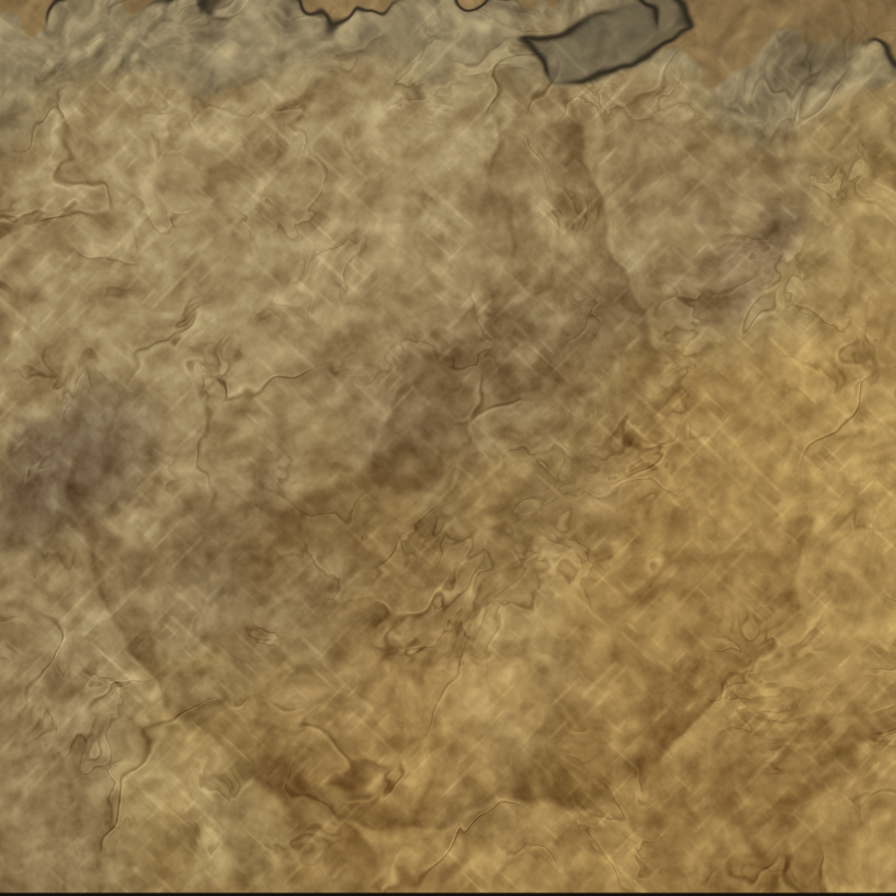
A three.js fragment shader for this texture:

```glsl
// Weathered parchment-like rock: fibrous ochre grain, soft brown stains, creases and a chipped grey rim.
#define DARK_TONE vec3(0.42, 0.33, 0.20)
#define LIGHT_TONE vec3(0.68, 0.60, 0.43)
#define RIM_GREY vec3(0.50, 0.45, 0.34)
#define CRACK_TONE vec3(0.13, 0.11, 0.08)
#define BASE_LIGHT 0.76
#define GRAIN 0.95
#define RELIEF 0.85
#define FIBRE 0.30
#define WRINKLE 0.42
#define STAIN 0.34
#define CREASE 0.50
#define WARP 0.13

varying vec2 vUv;

float hash(vec2 p) {
  return fract(sin(dot(p, vec2(127.1, 311.7))) * 43758.5453);
}

float noise(vec2 p) {
  vec2 i = floor(p), f = fract(p);
  f = f * f * (3.0 - 2.0 * f);
  return mix(mix(hash(i), hash(i + vec2(1.0, 0.0)), f.x),
             mix(hash(i + vec2(0.0, 1.0)), hash(i + 1.0), f.x), f.y);
}

vec2 rotate(vec2 p, float a) {
  return vec2(cos(a) * p.x + sin(a) * p.y, cos(a) * p.y - sin(a) * p.x);
}

// Layered noise centred on zero
float fbm(vec2 p) {
  float sum = 0.0, amp = 0.5;
  for (int i = 0; i < 4; i++) {
    sum += amp * (noise(p) - 0.5);
    p = rotate(p, 0.6) * 2.03 + 11.3;
    amp *= 0.55;
  }
  return sum;
}

// Soft oval stain, tilted by an angle
float blot(vec2 p, vec2 centre, vec2 radius, float tilt) {
  return 1.0 - smoothstep(0.45, 1.15, length(rotate(p - centre, tilt) / radius));
}

// Shade that is sharp at s = 0 and fades towards positive s
float fold(float s, float width) {
  return smoothstep(-0.006, 0.006, s) * exp(-max(s, 0.0) / width);
}

// Bent crease from a to b, shaded on its left side
float crease(vec2 p, vec2 a, vec2 b, float bend, float width) {
  vec2 d = b - a, r = p - a;
  float h = dot(r, d) / dot(d, d);
  float s = (d.x * r.y - d.y * r.x) / length(d) - bend * 4.0 * h * (1.0 - h);
  return fold(s, width) * smoothstep(-0.05, 0.15, h) * (1.0 - smoothstep(0.8, 1.05, h));
}

// Thin dark line with a lit lip, along the zero level of a field
float wrinkle(float s) {
  return 0.6 * exp(-(s - 1.7) * (s - 1.7)) - exp(-s * s);
}

// Thin light strokes in one direction
float fibres(vec2 p, float angle) {
  vec2 q = rotate(p, angle);
  return smoothstep(0.62, 0.98, noise(q * vec2(32.0, 170.0))) * noise(q * 14.0);
}

float box(vec2 p, vec2 halfSize) {
  vec2 d = abs(p) - halfSize;
  return length(max(d, 0.0)) + min(max(d.x, d.y), 0.0);
}

void main() {
  vec2 p = vUv;
  vec2 w = p + WARP * vec2(fbm(p * 7.0), fbm(p * 7.0 + 31.0));

  // Broad stains
  float centreStain = blot(w, vec2(0.47, 0.45), vec2(0.37, 0.20), 0.8);
  float greyStain = blot(w, vec2(0.07, 0.48), vec2(0.15, 0.08), 0.6)
                  + 0.7 * blot(w, vec2(0.81, 0.72), vec2(0.11, 0.045), 1.0);
  float stain = centreStain + greyStain;

  // Creases: a wide bowl below and bent folds above
  float bowl = fold((1.0 - length((w - 0.5) / vec2(0.41, 0.43))) * 0.42, 0.04);
  float folds = bowl * (1.0 - smoothstep(0.3, 0.55, p.y));
  folds += crease(w, vec2(0.72, 0.57), vec2(0.56, 0.93), -0.05, 0.04);
  folds += crease(w, vec2(0.53, 0.90), vec2(0.27, 0.41), 0.09, 0.03);
  folds += crease(w, vec2(0.80, -0.02), vec2(1.05, 0.21), 0.0, 0.035);
  folds += 0.7 * crease(w, vec2(0.36, 0.90), vec2(0.21, 0.68), -0.04, 0.035);
  folds += crease(w, vec2(0.43, -0.02), vec2(0.35, 0.12), 0.0, 0.04);

  // Grain, relief, fibres and diagonal wrinkles
  vec2 slant = rotate(w, 0.85) * vec2(5.0, 10.0);
  float lines = wrinkle(fbm(slant) / 0.014) * smoothstep(0.5, 0.8, noise(p * 11.0 + 5.0));
  lines += 0.6 * wrinkle(fbm(w * 19.0 + 7.0) / 0.03) * smoothstep(0.45, 0.8, noise(p * 17.0));
  float relief = fbm(w * 24.0) - fbm(w * 24.0 + vec2(-0.2, 0.25));
  float tone = BASE_LIGHT + 0.8 * fbm(w * 4.0) + GRAIN * fbm(p * 48.0) + RELIEF * relief;
  tone += FIBRE * (fibres(p, 0.8) + fibres(p, -0.75) - 0.2) + WRINKLE * lines;
  tone -= STAIN * stain + CREASE * min(folds, 1.0);
  vec3 colour = mix(DARK_TONE, LIGHT_TONE, clamp(tone, -0.35, 1.3));

  // Warm ochre to the lower right, cooler stains
  float ochre = smoothstep(0.7, 1.5, p.x + 1.0 - p.y + fbm(p * 5.0));
  colour *= mix(vec3(1.0), vec3(1.05, 0.98, 0.82), ochre);
  colour *= mix(vec3(1.0), vec3(0.96, 0.97, 1.08), clamp(greyStain + 0.4 * centreStain, 0.0, 1.0));

  // Chipped grey rim with dark cracks
  float rim = smoothstep(0.87, 0.95, p.y + 0.25 * fbm(p * 6.0));
  colour = mix(colour, RIM_GREY * (0.85 + 0.3 * tone + 0.9 * relief), 0.75 * rim);
  float chip = p.y - 0.975 + 0.28 * fbm(p * vec2(9.0, 6.0) + 3.0);
  colour = mix(colour, DARK_TONE * (1.0 + 0.35 * tone), 0.7 * smoothstep(-0.004, 0.006, chip));
  float crack = exp(-pow(chip / 0.005, 2.0)) * smoothstep(0.35, 0.75, noise(p * 15.0));
  float shard = box(rotate(w - vec2(0.665, 0.965), 0.4), vec2(0.10, 0.035));
  colour = mix(colour, RIM_GREY * (0.7 + 0.25 * tone), 0.85 * (1.0 - smoothstep(-0.004, 0.004, shard)));
  crack += exp(-pow(shard / 0.005, 2.0)) * smoothstep(0.2, 0.6, noise(p * 18.0 + 9.0));
  colour = mix(colour, CRACK_TONE, 0.8 * min(crack, 1.0));

  // Dark bottom edge
  colour = mix(CRACK_TONE * 0.6, colour, smoothstep(0.002, 0.005, p.y));
  gl_FragColor = vec4(colour, 1.0);
}
```
